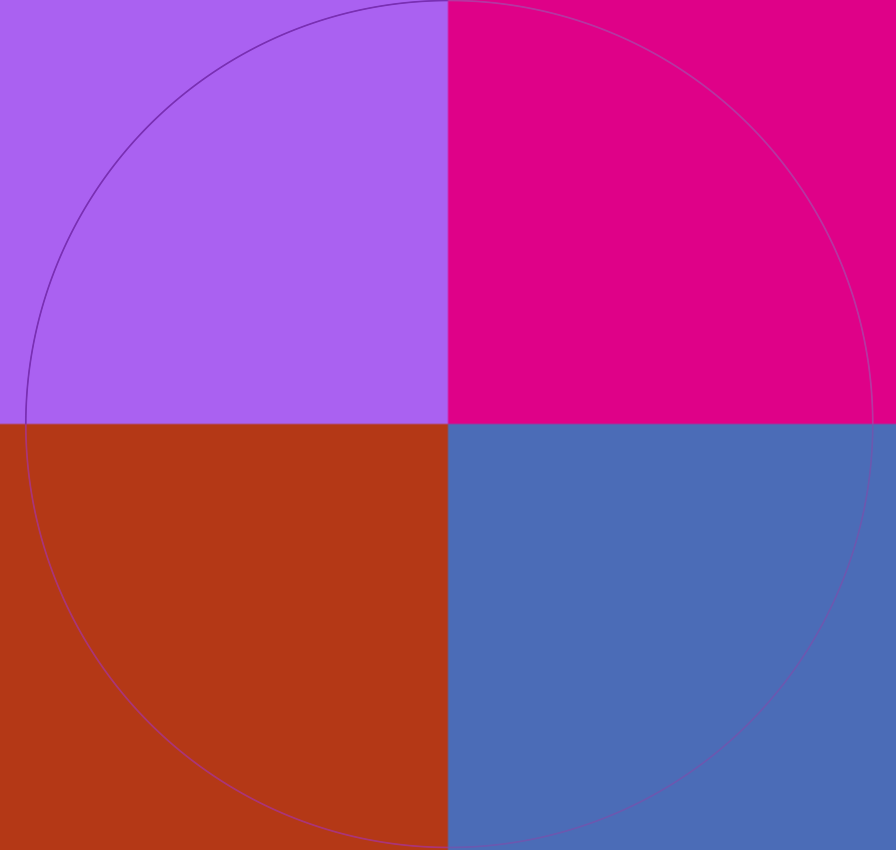
Write a Shadertoy shader that draws this background.

```glsl
// Four flat colour quadrants meeting at the centre, crossed by one thin circle.
// Quadrants are blended with soft steps along both axes; the circle is a
// distance-function outline whose tint also changes from quadrant to quadrant.

const vec3 VIOLET  = vec3(0.667, 0.380, 0.945);
const vec3 MAGENTA = vec3(0.875, 0.005, 0.535);
const vec3 RUST    = vec3(0.705, 0.220, 0.088);
const vec3 BLUE    = vec3(0.295, 0.425, 0.718);

// Outline tints, one for each quadrant
const vec3 LINE_PLUM   = vec3(0.44, 0.15, 0.66);
const vec3 LINE_ORCHID = vec3(0.68, 0.25, 0.65);
const vec3 LINE_BERRY  = vec3(0.66, 0.20, 0.54);
const vec3 LINE_INDIGO = vec3(0.44, 0.33, 0.68);

// Lengths in units of the canvas height
const float SEAM_SOFTNESS = 0.0016;
const vec2  RING_CENTRE   = vec2(0.0015, 0.0);
const float RING_RADIUS   = 0.4982;
const float RING_HALF     = 0.0010;

// Picks among four colours; side.x runs left to right, side.y bottom to top
vec3 quadrantMix(vec2 side, vec3 topLeft, vec3 topRight, vec3 lowLeft, vec3 lowRight) {
    vec3 top = mix(topLeft, topRight, side.x);
    vec3 low = mix(lowLeft, lowRight, side.x);
    return mix(low, top, side.y);
}

// Coverage of a circular outline with smoothed edges
float ringMask(vec2 p, vec2 centre, float radius, float halfWidth, float blur) {
    float d = abs(length(p - centre) - radius) - halfWidth;
    return 1.0 - smoothstep(-blur, blur, d);
}

void mainImage(out vec4 fragColor, in vec2 fragCoord) {
    float pixel = 1.0 / iResolution.y;
    vec2 p = (fragCoord - 0.5 * iResolution.xy) * pixel;
    p.y -= 0.0012;

    // Soft side selectors for the two axes
    float seam = max(SEAM_SOFTNESS, 0.5 * pixel);
    vec2 side = smoothstep(-seam, seam, p);

    vec3 color = quadrantMix(side, VIOLET, MAGENTA, RUST, BLUE);

    // Thin circle over the quadrants
    vec3 lineColor = quadrantMix(side, LINE_PLUM, LINE_ORCHID, LINE_BERRY, LINE_INDIGO);
    float ring = ringMask(p, RING_CENTRE, RING_RADIUS, RING_HALF, 0.6 * pixel);
    color = mix(color, lineColor, 0.85 * ring);

    fragColor = vec4(color, 1.0);
}
```
